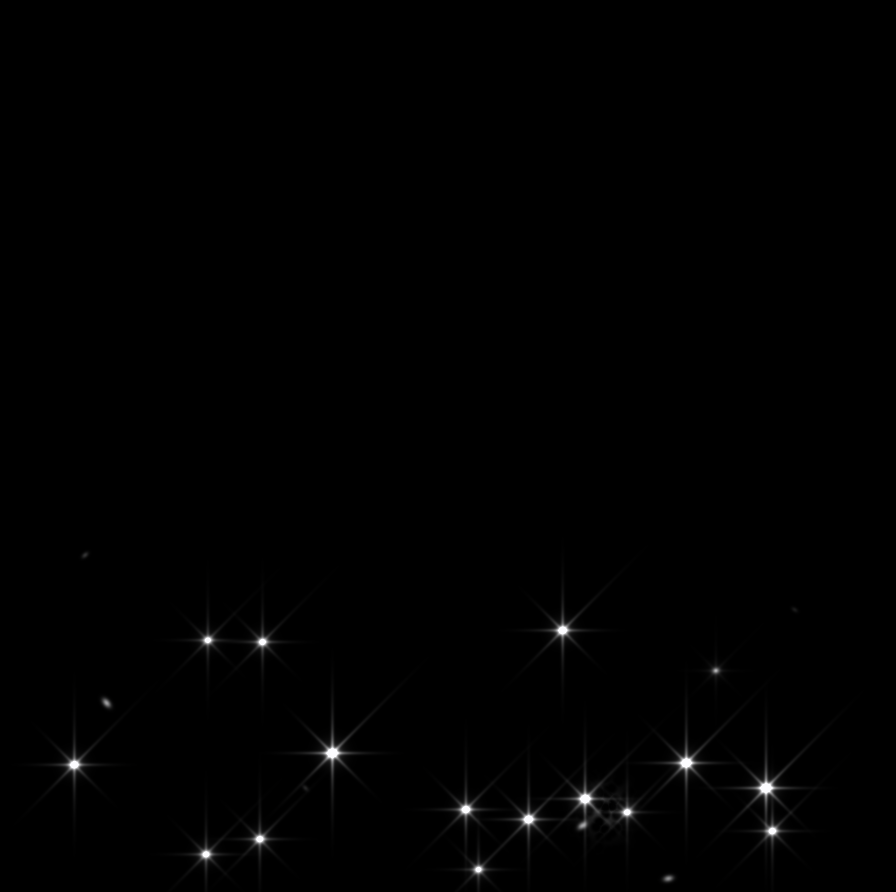
Give the GLSL for this background, as a WebGL 2 fragment shader.

```glsl
#version 300 es
precision highp float;

uniform vec2 u_resolution;
out vec4 fragColor;

// Lengths are fractions of the canvas width
const float CORE_RADIUS = 0.0052;
const float HALO_RADIUS = 0.013;
const float HALO_LIGHT = 0.14;
const float SPIKE_WIDTH = 0.0019;
const float UPRIGHT_REACH = 0.125;
const float LEVEL_REACH = 0.085;
const float RISING_REACH = 0.165;
const float FALLING_REACH = 0.085;
const float SPIKE_ROOT = 0.016;
const float SPECK_RADIUS = 0.0038;
const float DUST_CELL = 0.011;
const float DUST_RADIUS = 0.024;
const float DUST_LIGHT = 0.17;
const vec2 DUST_CENTER = vec2(0.674, 0.091);
const vec3 TINT = vec3(0.99, 0.99, 1.0);

// Stars: position, brightness
const int STAR_COUNT = 16;
const vec3 STARS[STAR_COUNT] = vec3[](
  vec3(0.232, 0.281, 0.68), vec3(0.293, 0.279, 0.74),
  vec3(0.628, 0.292, 0.90), vec3(0.083, 0.142, 0.88),
  vec3(0.371, 0.155, 1.10), vec3(0.520, 0.092, 0.86),
  vec3(0.590, 0.081, 0.92), vec3(0.653, 0.104, 0.98),
  vec3(0.700, 0.089, 0.70), vec3(0.766, 0.144, 1.05),
  vec3(0.855, 0.116, 1.12), vec3(0.862, 0.068, 0.78),
  vec3(0.230, 0.042, 0.74), vec3(0.290, 0.059, 0.76),
  vec3(0.534, 0.025, 0.66), vec3(0.799, 0.247, 0.36));

// Specks: position, tilt, brightness
const int SPECK_COUNT = 6;
const vec4 SPECKS[SPECK_COUNT] = vec4[](
  vec4(0.119, 0.211, -0.85, 0.62), vec4(0.746, 0.015, 0.20, 0.55),
  vec4(0.095, 0.376, 0.70, 0.20), vec4(0.650, 0.074, 0.60, 0.60),
  vec4(0.341, 0.116, -0.80, 0.14), vec4(0.887, 0.315, -0.60, 0.10));

vec2 rotate(vec2 p, float angle) {
  float c = cos(angle), s = sin(angle);
  return vec2(c * p.x + s * p.y, c * p.y - s * p.x);
}

float glow(vec2 p, vec2 radius) {
  vec2 q = p / radius;
  return exp(-dot(q, q));
}

// Thin ray along x, bright at the root with a long faint tail
float spike(vec2 p, float reach, float width) {
  float along = abs(p.x);
  float across = p.y / width;
  float tail = max(1.0 - along / reach, 0.0);
  return exp(-across * across) * tail * tail
       * (0.16 + 0.42 * exp(-along / SPIKE_ROOT));
}

float star(vec2 p, float power, float width) {
  float size = 0.55 + 0.45 * power;
  vec2 diagonal = rotate(p, radians(45.0));
  float rising = RISING_REACH * (diagonal.x > 0.0 ? 1.0 : 0.72);
  float rays = spike(p.yx, UPRIGHT_REACH * size, width)
             + spike(p, LEVEL_REACH * size, width)
             + 0.75 * spike(diagonal, rising * size, width)
             + 0.75 * spike(diagonal.yx, FALLING_REACH * size, width);
  float core = glow(rotate(p, 0.2), CORE_RADIUS * size * vec2(1.15, 0.9));
  float halo = HALO_LIGHT * glow(p, vec2(HALO_RADIUS * size));
  return power * (1.15 * core + halo + rays * power);
}

vec2 hash2(vec2 cell) {
  vec2 q = vec2(dot(cell, vec2(127.1, 311.7)), dot(cell, vec2(269.5, 183.3)));
  return fract(sin(q) * 4375.85);
}

// Distance to the nearest scattered cell point
float cellular(vec2 p) {
  vec2 cell = floor(p);
  float nearest = 2.0;
  for (int y = -1; y <= 1; y++) {
    for (int x = -1; x <= 1; x++) {
      vec2 neighbor = cell + vec2(x, y);
      nearest = min(nearest, distance(p, neighbor + hash2(neighbor)));
    }
  }
  return nearest;
}

void main() {
  vec2 p = gl_FragCoord.xy / u_resolution.x;
  float width = max(SPIKE_WIDTH, 0.7 / u_resolution.x);
  float light = 0.0;

  for (int i = 0; i < STAR_COUNT; i++) {
    light += star(p - STARS[i].xy, STARS[i].z, width);
  }

  for (int i = 0; i < SPECK_COUNT; i++) {
    vec4 speck = SPECKS[i];
    vec2 radius = SPECK_RADIUS * (0.6 + 0.6 * speck.w) * vec2(1.5, 0.95);
    light += speck.w * glow(rotate(p - speck.xy, speck.z), radius);
  }

  // Mottled dust inside the tight cluster
  float dust = smoothstep(0.25, 0.8, cellular(p / DUST_CELL));
  light += DUST_LIGHT * dust * glow(p - DUST_CENTER, vec2(DUST_RADIUS));

  fragColor = vec4(TINT * min(light, 1.0), 1.0);
}
```
